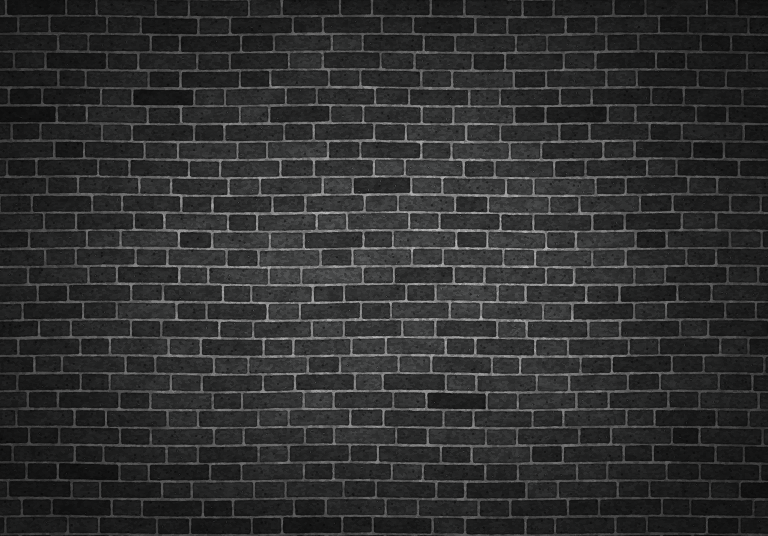
This texture is drawn by a Shadertoy shader. Its source:

```glsl
// A dark brick wall in Flemish bond: long and short bricks alternate along 30 courses.
// Joints are jittered per brick, edges are worn by layered sines and cellular noise,
// and a soft vignette dims the wall away from its middle. One unit is one course.

const float COURSES = 30.0;
const float PERIOD = 5.12;       // one long and one short brick, in courses
const float LONG_SHARE = 0.66;   // part of the period taken by the long brick
const float JOINT_HALF = 0.062;  // half width of the mortar joint
const vec3 BRICK = vec3(0.222, 0.225, 0.226);
const vec3 MORTAR = vec3(0.54, 0.54, 0.54);

float hash(vec2 p) {
    vec3 q = fract(p.xyx * vec3(0.1031, 0.1030, 0.0973));
    q += dot(q, q.yzx + 33.33);
    return fract((q.x + q.y) * q.z);
}

// Cellular noise: x is the distance to the nearest seed, y a random value of its cell
vec2 cellular(vec2 p) {
    vec2 base = floor(p);
    vec2 nearest = vec2(9.0, 0.0);
    for (int j = -1; j <= 1; j++)
    for (int i = -1; i <= 1; i++) {
        vec2 cell = base + vec2(i, j);
        vec2 seed = cell + vec2(hash(cell), hash(cell + 71.7));
        float d = length(p - seed);
        if (d < nearest.x) nearest = vec2(d, hash(cell + 19.3));
    }
    return nearest;
}

// Smooth irregular waves in about -1..1
float waves(vec2 p) {
    float sum = 0.0;
    float amp = 0.5;
    for (int i = 0; i < 4; i++) {
        sum += amp * sin(p.x + 1.7 * sin(p.y)) * cos(p.y + 1.3 * sin(p.x * 0.8));
        p = mat2(1.6, 1.2, -1.2, 1.6) * p + 3.1;
        amp *= 0.6;
    }
    return sum;
}

// Position of the n-th upright joint of a course, in courses from its start
float jointX(float n, float row) {
    float odd = mod(n, 2.0);
    float jitter = (hash(vec2(n + 40.0, row)) - 0.5) * 0.22;
    return ((n - odd) * 0.5 + odd * LONG_SHARE) * PERIOD + jitter;
}

float roundedBox(vec2 p, vec2 halfSize, float radius) {
    vec2 q = abs(p) - halfSize + radius;
    return length(max(q, 0.0)) + min(max(q.x, q.y), 0.0) - radius;
}

// Signed distance to the brick around p; also returns the brick's id
float brickDistance(vec2 p, float wear, out vec2 id) {
    float row = floor(p.y);
    float shift = 0.538 - 0.0163 * row + 0.5 * (1.0 - mod(row, 2.0));
    float x = p.x - shift * PERIOD + (hash(vec2(row, 5.0)) - 0.5) * 0.3;
    float u = x / PERIOD;
    float n = 2.0 * floor(u) + step(LONG_SHARE, fract(u));
    if (x < jointX(n, row)) n -= 1.0;
    else if (x > jointX(n + 1.0, row)) n += 1.0;
    id = vec2(n + 40.0, row);
    float left = jointX(n, row);
    float right = jointX(n + 1.0, row);
    vec2 local = vec2(x - 0.5 * (left + right), fract(p.y) - 0.5);
    local.y += (hash(id + 7.0) - 0.5) * 0.03;
    local.y += local.x * (hash(id + 3.0) - 0.5) * 0.02;
    vec2 halfSize = vec2(0.5 * (right - left), 0.5) - JOINT_HALF;
    return roundedBox(local, halfSize, 0.1) + wear;
}

// Brick face: a tone per brick, broad stains, fine grain, dark pits and pale specks
vec3 brickColor(vec2 p, vec2 id, float inside) {
    float tone = 0.82 + 0.36 * hash(id + 11.0);
    tone *= 1.0 - 0.25 * step(0.93, hash(id + 29.0));
    tone *= 1.0 + 0.17 * waves(p * vec2(1.6, 2.8) + id * 2.3);
    vec2 grain = cellular(p * vec2(6.0, 9.0));
    tone *= 0.83 + 0.34 * grain.y;
    vec2 pit = cellular(p * 2.3 + 13.0);
    tone *= 1.0 - 0.4 * step(0.7, pit.y) * smoothstep(0.2, 0.08, pit.x);
    tone += 0.9 * step(0.93, pit.y) * smoothstep(0.13, 0.05, pit.x);
    tone *= mix(0.72, 1.0, smoothstep(0.0, 0.13, inside));
    return BRICK * tone;
}

vec3 mortarColor(vec2 p) {
    float tone = 0.86 + 0.3 * cellular(p * 5.0 + 31.0).y;
    return MORTAR * tone * (1.0 + 0.25 * waves(p * 1.3));
}

float vignette(vec2 uv) {
    float r = length((uv - 0.5) * vec2(1.7, 1.55));
    return mix(1.06, 0.4, smoothstep(0.1, 1.08, r));
}

void mainImage(out vec4 fragColor, in vec2 fragCoord) {
    vec2 uv = fragCoord / iResolution.xy;
    float pixel = COURSES / iResolution.y;
    vec2 p = vec2(fragCoord.x, iResolution.y - fragCoord.y) * pixel;
    p.y += 0.08;

    // Courses sag a little; brick edges are chipped
    vec2 bent = p + vec2(0.0, 0.04 * sin(p.x * 0.37 + sin(p.y * 0.3)));
    float wear = 0.022 * waves(p * 4.0) + 0.016 * waves(p * 11.0);
    vec2 id;
    float d = brickDistance(bent, wear, id);

    float face = 1.0 - smoothstep(-0.7 * pixel, 0.7 * pixel, d);
    vec3 color = mix(mortarColor(p), brickColor(p, id, -d), face);
    fragColor = vec4(color * vignette(uv), 1.0);
}
```
